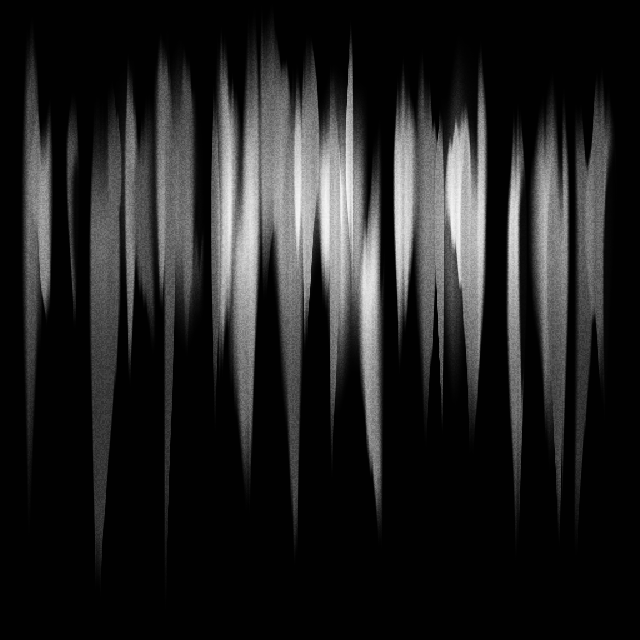
This background is drawn by a WebGL 1 fragment shader. Its source:

```glsl
precision highp float;

uniform vec2 u_resolution;

const int STREAK_COUNT = 42;
const float GRAIN_CELLS = 512.0;

float hash(float n) {
  return fract(sin(n * 12.9898 + 4.137) * 43758.547);
}

float hash2(vec2 p) {
  vec3 q = fract(p.xyx * 0.1031);
  q += dot(q, q.yzx + 33.33);
  return fract((q.x + q.y) * q.z);
}

float noise(float x) {
  float cell = floor(x);
  float f = fract(x);
  return mix(hash(cell), hash(cell + 1.0), f * f * (3.0 - 2.0 * f));
}

float bell(float x, float center, float spread) {
  float d = (x - center) / spread;
  return exp(-d * d);
}

// Soft band that rises after lo and falls before hi.
float band(float v, float lo, float hi, float fadeLo, float fadeHi) {
  return smoothstep(lo, lo + fadeLo, v) * (1.0 - smoothstep(hi - fadeHi, hi, v));
}

// Fine vertical fibres shared by all layers.
float fibres(float x) {
  return 0.5 * noise(x * 75.0) + 0.3 * noise(x * 170.0 + 31.0) + 0.2 * noise(x * 330.0 + 77.0);
}

// Brightest in the upper middle, dimmer towards the sides and ends.
float lightAt(vec2 p) {
  float across = 0.62 + 0.55 * bell(p.x, 0.56, 0.24);
  float along = 0.58 + 0.62 * bell(p.y, 0.66, 0.17);
  return across * along;
}

// Diffuse sheet with ragged ends behind the streaks.
float curtain(vec2 p) {
  float top = 0.85 + 0.12 * noise(p.x * 46.0 + 9.0);
  float bottom = 0.32 + 0.3 * noise(p.x * 38.0 + 3.0);
  float columns = smoothstep(0.28, 0.6, noise(p.x * 27.0 + 14.0));
  float sides = band(p.x, 0.16, 0.8, 0.08, 0.1);
  return columns * sides * band(p.y, bottom, top, 0.2, 0.2);
}

// Coverage of one spindle with tapered ends and uneven side softness.
float streak(vec2 p, float center, float seed, float ragged) {
  float top = mix(0.78, 0.98, hash(seed + 1.3));
  float bottom = mix(0.52, 0.04, pow(hash(seed + 2.7), 1.4));
  float halfWidth = mix(0.005, 0.029, hash(seed + 3.1));
  float t = (p.y + ragged - bottom) / (top - bottom);

  float taper = (0.18 + 0.82 * smoothstep(0.0, 0.6, t))
              * (1.0 - 0.6 * smoothstep(0.68, 1.0, t));
  float lean = hash(seed + 4.9) * 2.0 - 1.0;
  float d = (p.x - center - lean * halfWidth * (taper - 1.0)) / (halfWidth * taper);

  float softLeft = mix(0.15, 0.95, hash(seed + 5.3));
  float softRight = mix(0.15, 0.95, hash(seed + 6.1));
  float fadeTop = mix(0.12, 0.38, hash(seed + 7.7));
  float fadeBottom = mix(0.12, 0.4, hash(seed + 8.9));
  return band(d, -1.0, 1.0, softLeft, softRight)
       * band(t, 0.0, 1.0, fadeBottom, fadeTop);
}

void main() {
  vec2 p = gl_FragCoord.xy / u_resolution;
  float fibre = fibres(p.x);
  float ragged = (fibre - 0.5) * 0.13;
  float light = lightAt(p);

  float shade = curtain(p) * light * mix(0.3, 0.7, fibre);

  // Overlapping streaks in shuffled order, some of them dark slits.
  for (int i = 0; i < STREAK_COUNT; i++) {
    float slot = mod(float(i) * 17.0, float(STREAK_COUNT));
    float seed = slot * 11.0 + 5.0;
    float center = mix(0.035, 0.965, (slot + hash(seed)) / float(STREAK_COUNT));
    float tone = mix(0.4, 0.84, hash(seed + 9.4));
    tone *= step(0.13, hash(seed + 10.2));
    float cover = streak(p, center, seed, ragged);
    shade = mix(shade, tone * light * mix(0.8, 1.2, fibre), cover * 0.95);
  }

  // Grain is strongest in the mid greys and absent in black.
  float grain = hash2(floor(p * GRAIN_CELLS)) - 0.5;
  shade = min(shade, 0.94);
  shade += grain * 0.5 * shade * (1.0 - shade);

  gl_FragColor = vec4(vec3(clamp(shade + 0.003, 0.0, 1.0)), 1.0);
}
```
